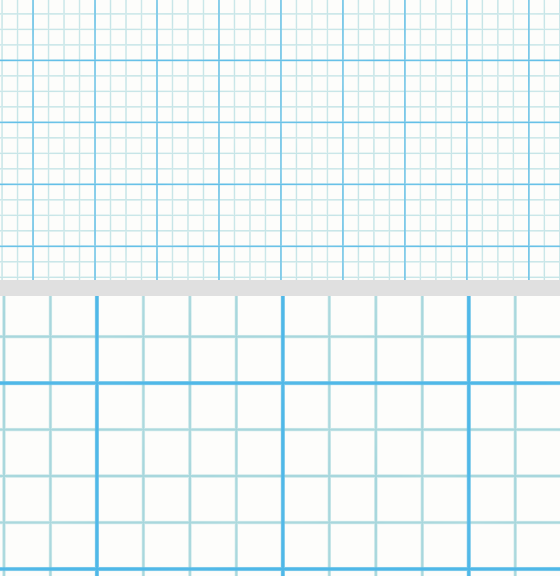
Top: the whole. Bottom: its middle third, enlarged.
Write a Shadertoy shader that draws this pattern.

```glsl
// Lengths are fractions of the canvas height
#define MAJOR_PITCH 0.22135
#define DIVISIONS 4.0
#define ORIGIN vec2(0.1180, 0.1203)
#define MAJOR_WIDTH 0.0043
#define MINOR_WIDTH 0.0033
#define EDGE_PIXELS 1.5
#define INK_VARIATION 0.06
#define PAPER vec3(0.994, 0.994, 0.984)
#define MINOR_INK vec3(0.66, 0.845, 0.865)
#define MAJOR_INK vec3(0.31, 0.72, 0.91)

// Signed distance to the nearest grid line on each axis
vec2 lineDistance(vec2 p, float pitch) {
    return (fract(p / pitch + 0.5) - 0.5) * pitch;
}

// Share of a box filter covered by a line on each axis
vec2 lineCoverage(vec2 dist, float width, float blur) {
    vec2 upper = min(dist + 0.5 * blur, vec2(0.5 * width));
    vec2 lower = max(dist - 0.5 * blur, vec2(-0.5 * width));
    return max(upper - lower, 0.0) / blur;
}

// Strongest ink from the two line directions
float gridCoverage(vec2 p, float pitch, float width, float blur) {
    vec2 coverage = lineCoverage(lineDistance(p, pitch), width, blur);
    return max(coverage.x, coverage.y);
}

// Slow unevenness of the printed ink, from -1 to 1
float inkWave(vec2 p) {
    float wave = sin(p.x * 23.0 + 2.0 * sin(p.y * 17.0));
    wave += sin(p.y * 41.0 - 1.5 * sin(p.x * 31.0));
    return 0.5 * wave;
}

void mainImage(out vec4 fragColor, in vec2 fragCoord) {
    vec2 p = fragCoord / iResolution.y - ORIGIN;
    float blur = EDGE_PIXELS / iResolution.y;
    float ink = 1.0 + INK_VARIATION * inkWave(p);

    float minorLines = gridCoverage(p, MAJOR_PITCH / DIVISIONS, MINOR_WIDTH, blur);
    float majorLines = gridCoverage(p, MAJOR_PITCH, MAJOR_WIDTH, blur);

    // Fine rules first, heavy rules on top
    vec3 color = mix(PAPER, MINOR_INK, min(minorLines * ink, 1.0));
    color = mix(color, MAJOR_INK, min(majorLines * ink, 1.0));
    fragColor = vec4(color, 1.0);
}
```
